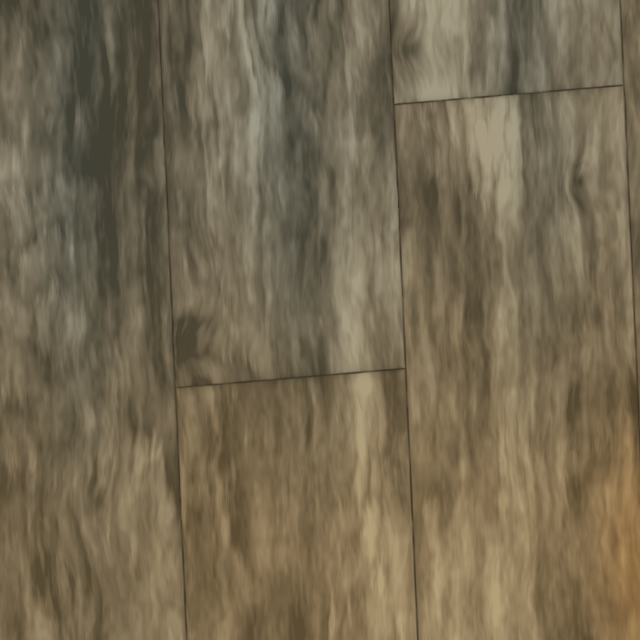
Write a WebGL 2 fragment shader that draws this texture.

```glsl
#version 300 es
precision highp float;
// Weathered wood plank floor: staggered boards, streaky grain, knots and soft uneven light.
uniform vec2 u_resolution;
out vec4 fragColor;

const float PLANK_WIDTH = 0.361;
const float PLANK_LENGTH = 1.35;
const float FIRST_SEAM = 0.292;
const float SEAM_LEAN = 0.045;
const float JOINT_TILT = 0.084;
const float FIRST_JOINT = 0.371;
const float JOINT_STAGGER = 0.414;

const vec3 COOL_DARK = vec3(0.27, 0.255, 0.20);
const vec3 COOL_MID = vec3(0.445, 0.41, 0.335);
const vec3 COOL_LIGHT = vec3(0.63, 0.60, 0.51);
const vec3 WARM_DARK = vec3(0.36, 0.30, 0.20);
const vec3 WARM_MID = vec3(0.535, 0.455, 0.33);
const vec3 WARM_LIGHT = vec3(0.70, 0.62, 0.465);
const vec3 SEAM_COLOR = vec3(0.21, 0.18, 0.13);

// Knot centre (xy) and size (z)
const vec3 KNOTS[3] = vec3[3](
    vec3(0.905, 0.717, 0.011), vec3(0.640, 0.922, 0.013), vec3(0.297, 0.466, 0.016));

float hash(vec2 p) {
    vec3 q = fract(vec3(p.xyx) * 0.1031);
    q += dot(q, q.yzx + 33.33);
    return fract((q.x + q.y) * q.z);
}

float noise(vec2 p) {
    vec2 i = floor(p), f = fract(p);
    f = f * f * (3.0 - 2.0 * f);
    float low = mix(hash(i), hash(i + vec2(1, 0)), f.x);
    float high = mix(hash(i + vec2(0, 1)), hash(i + vec2(1, 1)), f.x);
    return mix(low, high, f.y);
}

float fbm(vec2 p) {
    float sum = 0.0, amplitude = 0.53;
    for (int i = 0; i < 4; i++) {
        sum += amplitude * noise(p);
        p = p * 2.03 + 17.3;
        amplitude *= 0.5;
    }
    return sum;
}

// Soft round spot, 1 at its centre
float glow(vec2 p, vec2 centre, vec2 radius) {
    vec2 d = (p - centre) / radius;
    return exp(-dot(d, d));
}

vec3 ramp(vec3 dark, vec3 mid, vec3 light, float t) {
    return t < 0.5 ? mix(dark, mid, t * 2.0) : mix(mid, light, t * 2.0 - 1.0);
}

// Antialiased line coverage from distance
float line(float d, float halfWidth, float pixel) {
    return 1.0 - smoothstep(halfWidth - pixel, halfWidth + pixel, d);
}

// Wood brightness; knot bends the grain around it
float woodTone(vec2 g, float seed, float knot) {
    vec2 s = vec2(seed * 37.0, seed * 91.0);
    float bend = 0.026 * (fbm(g * vec2(11.0, 7.0) + s) - 0.5) + 0.016 * knot;
    float x = g.x + bend;
    float streak = fbm(vec2(x * 17.0, g.y * 1.8) + s);
    float fibre = fbm(vec2(x * 85.0, g.y * 13.0) + s);
    float speck = noise(vec2(x * 190.0, g.y * 65.0) + s);
    float field = noise(vec2(x * 15.0, g.y * 2.6) + s) + 0.3 * knot;
    float ring = pow(0.5 + 0.5 * sin(field * 27.0 + fibre * 5.0), 3.0);
    float ringMask = smoothstep(0.40, 0.70, noise(g * vec2(10.0, 4.0) + s + 5.0));
    float fleck = smoothstep(0.60, 0.88, noise(vec2(x * 75.0, g.y * 19.0) + s));
    float cloud = fbm(g * vec2(8.0, 6.0) + s + 40.0);
    return 0.53 + 1.20 * (streak - 0.5) + 0.72 * (fibre - 0.5) + 0.55 * (cloud - 0.5)
        + 0.16 * (speck - 0.5) - 0.22 * ring * max(ringMask, 0.6 * knot) + 0.16 * fleck;
}

void main() {
    vec2 uv = gl_FragCoord.xy / u_resolution;
    float pixel = 1.0 / min(u_resolution.x, u_resolution.y);

    // Plank layout: leaning columns, each with its own staggered end joint
    float across = (uv.x + SEAM_LEAN * uv.y - FIRST_SEAM) / PLANK_WIDTH;
    float column = floor(across);
    float local = across - column;
    float along = uv.y - JOINT_TILT * uv.x;
    float run = (along - FIRST_JOINT - JOINT_STAGGER * column) / PLANK_LENGTH;
    float row = floor(run);
    float seed = hash(vec2(column, row) + 11.0);

    // Knots
    float knot = 0.0, core = 0.0;
    for (int i = 0; i < 3; i++) {
        vec2 size = KNOTS[i].z * vec2(1.0, 1.25);
        knot += glow(uv, KNOTS[i].xy, size * 2.6);
        core += glow(uv, KNOTS[i].xy, size * 0.75);
    }

    // Grain, with a dark heart streak in each board
    float tone = woodTone(vec2(local * PLANK_WIDTH, along), seed, knot);
    float wander = 0.16 * (noise(vec2(along * 3.0, seed * 50.0)) - 0.5);
    float heart = exp(-pow((local - 0.58 - wander) / 0.16, 2.0));
    float warmth = clamp(0.85 * smoothstep(0.80, 0.05, uv.y) + 0.08 * column - 0.18 * row, 0.0, 1.0);
    tone -= heart * mix(0.22, 0.06, warmth) + 0.16 * knot + 0.30 * core;

    // Uneven light
    tone += 0.34 * glow(uv, vec2(0.72, 0.79), vec2(0.09, 0.08));
    tone -= 0.38 * glow(uv, vec2(0.0, 1.0), vec2(0.24, 0.55));
    tone -= 0.30 * glow(uv, vec2(0.98, 0.37), vec2(0.07, 0.06));
    tone = clamp(tone, 0.0, 1.0);

    // Colour
    vec3 color = mix(ramp(COOL_DARK, COOL_MID, COOL_LIGHT, tone),
                     ramp(WARM_DARK, WARM_MID, WARM_LIGHT, tone), warmth);
    color *= mix(vec3(1.0), vec3(0.95, 1.0, 1.05), heart * (1.0 - warmth));
    color *= mix(vec3(1.0), vec3(1.0, 0.90, 0.76), glow(uv, vec2(1.0, 0.12), vec2(0.07, 0.22)));

    // Seams and end joints, worn unevenly
    float seamDistance = min(local, 1.0 - local) * PLANK_WIDTH;
    float jointDistance = min(run - row, 1.0 - run + row) * PLANK_LENGTH;
    float gap = min(seamDistance, jointDistance);
    float wear = mix(0.30, 0.90, noise(uv * 45.0));
    color *= 1.0 - 0.14 * exp(-gap / 0.005);
    color = mix(color, SEAM_COLOR, wear * line(gap, 0.0013, max(pixel, 0.0016)));

    fragColor = vec4(color, 1.0);
}
```
